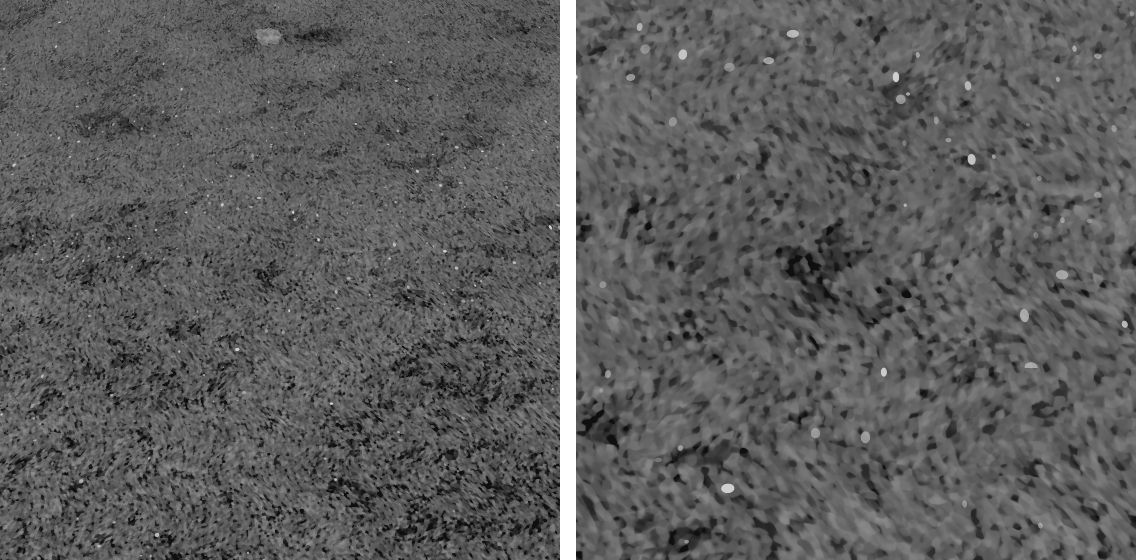
Left: the whole. Right: its middle third, enlarged.
This texture is drawn by a WebGL 2 fragment shader. Its source:

```glsl
#version 300 es
precision highp float;

uniform vec2 u_resolution;
out vec4 fragColor;

vec3 hash3(vec2 p) {
    vec3 q = fract(vec3(p.xyx) * vec3(0.1031, 0.1030, 0.0973));
    q += dot(q, q.yxz + 33.33);
    return fract((q.xxy + q.yzz) * q.zyx);
}

// Soft cellular noise: cell tones blended by distance, in 0..1
float cellTone(vec2 p) {
    vec2 base = floor(p);
    float total = 0.0, weights = 0.0;
    for (int j = -1; j <= 1; j++) {
        for (int i = -1; i <= 1; i++) {
            vec2 cell = base + vec2(i, j);
            vec3 rnd = hash3(cell);
            vec2 d = cell + rnd.xy - p;
            float w = exp(-7.0 * dot(d, d));
            total += w * rnd.z;
            weights += w;
        }
    }
    return total / weights;
}

// Layered sines that gather the flowers into drifts
float drift(vec2 g) {
    float s = sin(g.x * 17.0 + 2.0 * sin(g.y * 23.0)) + sin(g.y * 37.0 - g.x * 9.0 + 1.3);
    s += 0.8 * sin(g.x * 53.0 + g.y * 41.0) + 0.6 * sin(g.y * 97.0 - g.x * 71.0);
    return smoothstep(-0.6, 2.4, s);
}

// Scattered petals on a jittered grid; softness is one pixel in cell units
float flowers(vec2 g, float freq, float density, float radius, float softness) {
    vec2 p = g * freq, base = floor(p);
    float light = 0.0;
    for (int j = -1; j <= 1; j++) {
        for (int i = -1; i <= 1; i++) {
            vec2 cell = base + vec2(i, j);
            vec3 rnd = hash3(cell + 71.0);
            vec3 look = hash3(cell + 213.0);
            vec2 d = p - cell - rnd.xy;
            d *= mix(vec2(0.8, 1.3), vec2(1.3, 0.8), look.x);
            float r = radius * mix(0.6, 1.25, look.y);
            float petal = 1.0 - smoothstep(r - 0.6 * softness, r + 0.6 * softness, length(d));
            float present = step(rnd.z, density * drift(cell / freq));
            light = max(light, present * petal * mix(0.4, 1.0, look.z));
        }
    }
    return light;
}

// Soft elliptical mark, tilted uphill to the right
float smudge(vec2 uv, vec2 center, vec2 size) {
    vec2 d = uv - center;
    d.y -= 0.08 * d.x;
    d /= size;
    return exp(-dot(d, d));
}

void main() {
    vec2 uv = gl_FragCoord.xy / u_resolution.y;
    float h = 1.9 - uv.y;

    // Receding ground plane with a slight cross slope
    vec2 g = vec2((uv.x - 0.5) / h, -log(h)) + 3.0;
    vec2 slope = vec2(g.x, g.y - 0.13 * g.x);
    vec2 bent = g + 0.004 * sin(g.yx * vec2(83.0, 61.0));

    // Grass grain, from blades to broad patches
    float blade = cellTone(vec2(bent.x + 0.25 * bent.y, bent.y) * vec2(340.0, 230.0)) - 0.5;
    float speck = cellTone(bent * vec2(350.0, 390.0) + 19.0) - 0.5;
    float tuft = cellTone(bent * vec2(105.0, 150.0) + 7.0) - 0.5;
    float clump = cellTone(slope * vec2(38.0, 74.0) + 31.0) - 0.5;
    float patchTone = cellTone(slope * vec2(9.0, 23.0) + 53.0) - 0.5;

    float contrast = mix(1.3, 0.6, smoothstep(0.0, 0.95, uv.y));
    float grain = 0.15 * blade + 0.12 * speck + 0.08 * tuft;
    float tone = 0.385 + contrast * (grain + 0.045 * clump) + 0.05 * patchTone;
    tone -= 0.02 * (1.0 - smoothstep(0.1, 0.5, uv.y));

    // Shaded gaps between the tufts
    float gap = smoothstep(0.08, 0.42, 0.55 * tuft + 0.6 * clump - 0.3 * patchTone - 0.25 * speck);
    tone -= 0.2 * contrast * gap;
    tone -= 0.1 * contrast * smoothstep(0.16, 0.42, -0.6 * speck - 0.6 * blade);

    // Hollows on the far slope
    float hollow = smudge(uv, vec2(0.56, 0.938), vec2(0.075, 0.009));
    hollow += smudge(uv, vec2(0.91, 0.942), vec2(0.06, 0.010));
    hollow += 0.6 * smudge(uv, vec2(0.23, 0.775), vec2(0.07, 0.022));
    hollow += 0.5 * smudge(uv, vec2(0.45, 0.79), vec2(0.05, 0.012));
    hollow += 0.7 * smudge(uv, vec2(0.42, 0.70), vec2(0.022, 0.008));
    tone -= 0.12 * hollow * (0.8 + 0.9 * tuft);

    // Pale rock
    vec2 rock = (uv - vec2(0.478, 0.937)) / vec2(0.024, 0.014);
    rock.y -= 0.25 * rock.x;
    float rockEdge = length(rock) + 0.7 * clump + 0.6 * tuft;
    tone = mix(tone, 0.54 + 0.2 * tuft + 0.1 * speck, 1.0 - smoothstep(0.8, 1.1, rockEdge));

    // Flowers, thickest across the middle of the slope
    float band = 0.3 + 0.7 * exp(-pow((uv.y - 0.58) / 0.2, 2.0));
    float pixel = 1.0 / (h * u_resolution.y);
    float bloom = flowers(g, 48.0, 0.55 * band, 0.095, 48.0 * pixel);
    bloom = max(bloom, 0.75 * flowers(g + 5.0, 105.0, 0.26 * band, 0.13, 105.0 * pixel));
    tone = mix(tone, 0.82, bloom);

    fragColor = vec4(vec3(clamp(tone, 0.06, 0.9)), 1.0);
}
```
